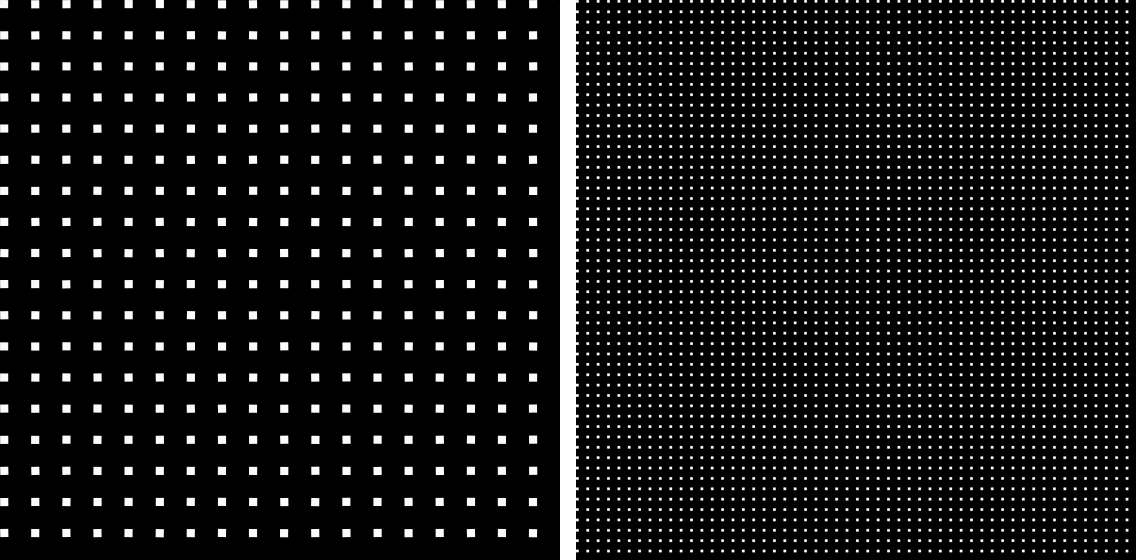
Left: one tile. Right: repeated 3 by 3.
A three.js fragment shader for this pattern:

```glsl
#define REPEATS 18.0
#define SIDE 0.262
#define CENTER vec2(0.135, 0.865)
#define TILT 0.025
#define JITTER 0.004
#define TONE_DRIFT 0.015
#define GROUND vec3(0.0)
#define INK vec3(0.985)

varying vec2 vUv;

vec3 hash3(vec2 cell) {
  vec3 q = fract(cell.xyx * vec3(0.1031, 0.1030, 0.0973));
  q += dot(q, q.yxz + 33.33);
  return fract((q.xxy + q.yzz) * q.zyx);
}

// Antialiased coverage of an axis-aligned square centred at the origin
float squareCoverage(vec2 p, float side, float pixel) {
  vec2 inside = clamp((0.5 * side - abs(p)) / pixel + 0.5, 0.0, 1.0);
  return inside.x * inside.y;
}

void main() {
  // Cells centred on the squares, numbered so they wrap at the borders
  vec2 grid = vUv * REPEATS - CENTER + 0.5;
  vec2 cell = mod(floor(grid), REPEATS);
  vec2 p = fract(grid) - 0.5;
  float pixel = max(fwidth(vUv.x) * REPEATS, 0.0001);

  // Slight hand-cut irregularity in place and angle
  vec3 random = hash3(cell + 1.0) - 0.5;
  p -= random.xy * 2.0 * JITTER;
  float angle = random.z * 2.0 * TILT;
  float c = cos(angle);
  float s = sin(angle);
  p = mat2(c, -s, s, c) * p;

  // Off-white squares on black
  vec3 ink = INK + random.x * TONE_DRIFT;
  gl_FragColor = vec4(mix(GROUND, ink, squareCoverage(p, SIDE, pixel)), 1.0);
}
```
